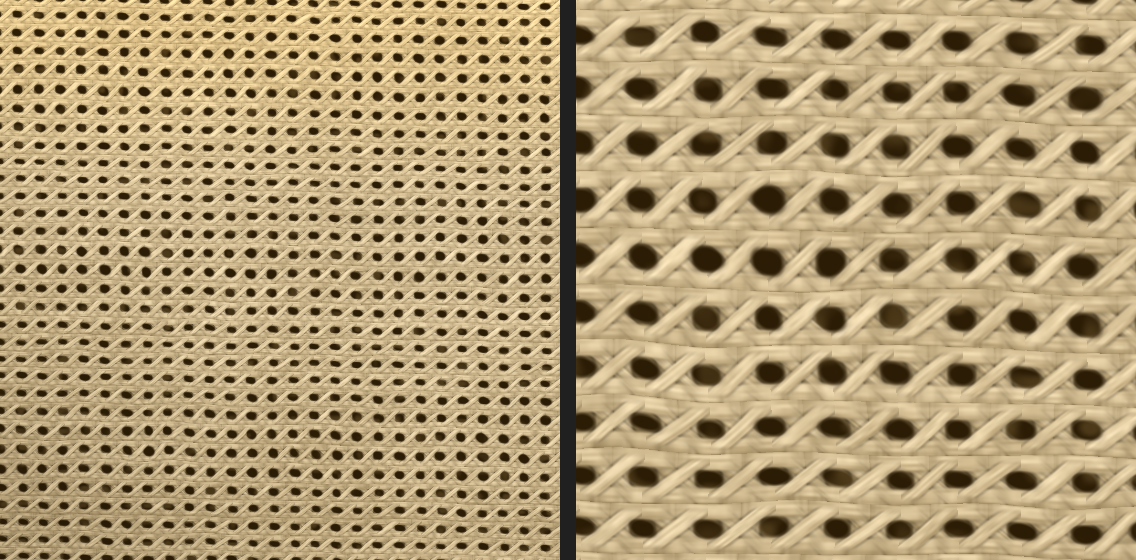
Left, the full canvas; right, a detail of the centre.
This texture is drawn by a WebGL 2 fragment shader. Its source:

```glsl
#version 300 es
precision highp float;
// Woven cane webbing: paired straight strands, crossing diagonals and dark holes.

uniform vec2 u_resolution;
out vec4 fragColor;

float hash(vec2 p) {
  return fract(sin(dot(p, vec2(127.1, 311.7))) * 43758.5453);
}

float noise(vec2 p) {
  vec2 i = floor(p), f = fract(p);
  f = f * f * (3.0 - 2.0 * f);
  return mix(mix(hash(i), hash(i + vec2(1, 0)), f.x),
             mix(hash(i + vec2(0, 1)), hash(i + vec2(1, 1)), f.x), f.y);
}

// Cane colour from shaded tan (0) to lit cream (1)
vec3 caneColor(float tone) {
  vec3 shaded = vec3(0.61, 0.52, 0.35), straw = vec3(0.82, 0.73, 0.56);
  vec3 cream = vec3(0.99, 0.91, 0.75);
  return tone < 0.5 ? mix(shaded, straw, max(tone, 0.0) * 2.0)
                    : mix(straw, cream, min(tone, 1.0) * 2.0 - 1.0);
}

// Lays one strand over the colour: d is the signed distance from its centre line
void layStrand(inout vec3 color, float d, float halfWidth, float mask,
               float along, float id, float tone, float blur) {
  float edge = abs(d) - halfWidth;
  float across = clamp(d / halfWidth, -1.0, 1.0);
  float fibre = noise(vec2(along * 2.3 + id * 5.3, across * 2.5 + id * 17.0));
  tone += 0.4 * (fibre - 0.5) + 0.16 * (hash(vec2(id, 4.0)) - 0.5);
  tone += 0.12 * across - 0.24 * across * across;
  color *= 1.0 - 0.2 * mask * smoothstep(0.1, 0.0, edge);
  color = mix(color, caneColor(tone), mask * smoothstep(blur, -blur, edge));
}

void main() {
  vec2 p = gl_FragCoord.xy / u_resolution;
  float blur = clamp(22.0 / u_resolution.y, 0.04, 0.12);

  // Sagging grid: 26.5 columns, 31 rows, with rows bunched in soft bands
  vec2 grid;
  grid.x = 26.5 * p.x - 0.83 - 0.25 * (1.0 - p.y) * (1.0 - p.x);
  grid.y = 31.1 * (p.y + 0.018 * p.x) + 0.13 * sin(19.0 * (p.y - 0.69)) - 0.2;
  grid += 0.16 * (vec2(noise(grid * 0.7), noise(grid * 0.7 + 40.0)) - 0.5);
  vec2 hole = grid - floor(grid + 0.5);
  vec2 holeId = floor(grid + 0.5);
  vec2 crossing = vec2(fract(grid.x) - 0.5, hole.y);
  vec2 crossId = vec2(floor(grid.x), holeId.y);
  float vary = hash(crossId);

  // Light falls off gently towards the lower left
  float light = 0.54 + 0.24 * (p.y - 0.45) + 0.06 * (p.x - 0.5)
              + 0.1 * (noise(p * 5.0) - 0.5);

  // Shaded backing under the strands
  vec3 color = vec3(0.58, 0.49, 0.32);

  // Vertical pairs
  vec2 lane = fract(grid) - 0.5;
  float sideX = lane.x < 0.0 ? -1.0 : 1.0;
  layStrand(color, lane.x - 0.14 * sideX, 0.15, 1.0, grid.y,
            2.0 * floor(grid.x) + sideX * 0.5, light - 0.08, blur);

  // Falling diagonals, tucked beneath the horizontals
  layStrand(color, crossing.x + crossing.y, 0.14 + 0.06 * vary, 1.0,
            crossing.x - crossing.y, hash(crossId + 3.0) * 50.0,
            light - 0.02, blur);

  // Horizontal pairs, dipping where they pass under the verticals
  float squeeze = 0.5 + 0.5 * cos(19.0 * (p.y - 0.69));
  float spread = 1.0 + 0.12 * squeeze;
  float sideY = lane.y < 0.0 ? -1.0 : 1.0;
  float dip = smoothstep(0.2, 0.0, abs(abs(lane.x) - 0.14 - 0.08 * sideY));
  layStrand(color, lane.y / spread - 0.14 * sideY, 0.15, 1.0 - 0.45 * dip, grid.x,
            2.0 * floor(grid.y) + sideY * 0.5 + 80.0, light + 0.06 - 0.08 * dip, blur);

  // Rising diagonals, bright and on top between neighbouring holes
  float reach = smoothstep(0.46, 0.3, abs(crossing.y));
  layStrand(color, crossing.y - crossing.x, 0.15 + 0.04 * vary, reach,
            crossing.x + crossing.y, hash(crossId + 8.0) * 50.0,
            light + 0.16, blur);

  // Rounded openings, flatter in the bunched rows, some partly covered
  vec2 radius = vec2(0.205 + 0.04 * hash(holeId + 5.0),
                     0.215 - (0.06 - 0.03 * p.x) * squeeze
                     + 0.07 * (noise(grid * 0.6 + 70.0) - 0.5));
  vec2 bent = hole + vec2(0.0, 0.12 * hole.x);
  float opening = (length(bent / radius) - 1.0) * 0.2;
  opening += 0.07 * (noise(grid * 4.0 + 20.0) - 0.5);
  float depth = smoothstep(0.8 * blur + 0.02, -0.8 * blur - 0.02, opening);
  float covered = 0.4 * smoothstep(0.55, 0.95, noise(grid * 2.3 + 9.0));
  vec3 dark = mix(vec3(0.17, 0.11, 0.02), vec3(0.5, 0.4, 0.22), covered);
  color *= 1.0 - 0.12 * smoothstep(0.12, 0.0, opening);
  color = mix(color, dark, depth);

  // Warm glow at the top, dull lower left, fine surface grain
  color *= mix(vec3(1.0), vec3(1.05, 1.02, 0.92), smoothstep(0.6, 1.0, p.y));
  color *= 1.0 - 0.07 * smoothstep(0.7, 0.0, length(p * vec2(1.0, 1.2)));
  color *= 0.98 + 0.04 * noise(p * 260.0);
  fragColor = vec4(color, 1.0);
}
```
